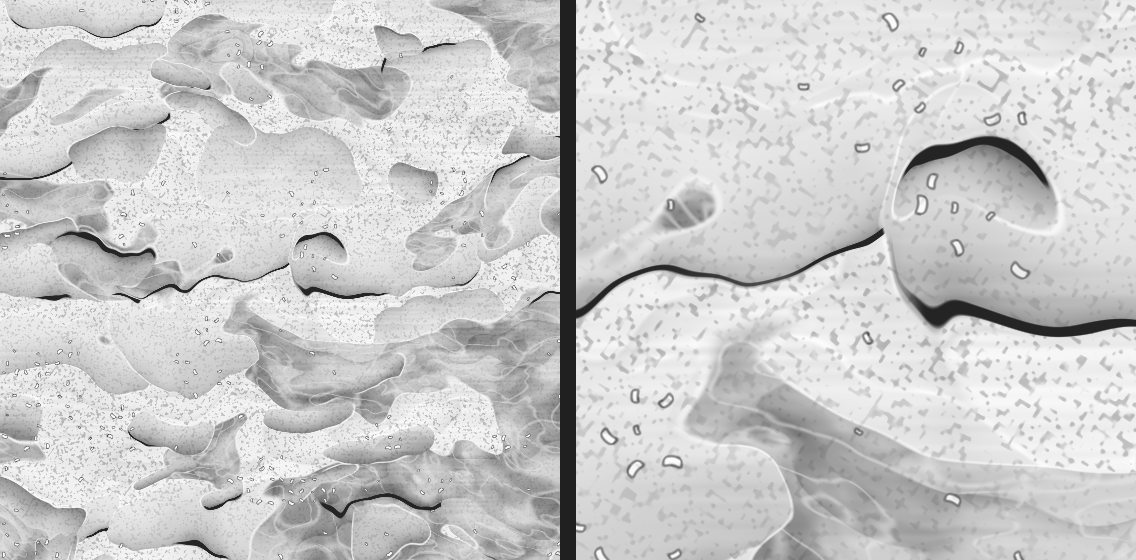
Left, the full canvas; right, a detail of the centre.
Reproduce this texture map procedurally as a WebGL 2 fragment shader.

```glsl
#version 300 es
precision highp float;
uniform vec2 u_resolution;
out vec4 fragColor;

const float GROUND = 0.94;
const float RIM_TONE = 0.98;
const float CRACK_TONE = 0.14;
const float CHIP_LINE = 0.40;
const vec2 PLATE_TONES = vec2(0.90, 0.81);
const vec2 SMEAR_TONES = vec2(0.82, 0.62);
const vec2 MOTTLE_TONES = vec2(0.55, 0.83);
const vec2 PLATE_CELL = vec2(0.30, 0.16);
const vec2 SMEAR_CELL = vec2(0.13, 0.075);
const float MOTTLE_LEVEL = 0.535;
const float LUMP = 0.022;
const float EDGE = 0.0011;
const float RIM_WIDTH = 0.0028;
const float CRACK_WIDTH = 0.0021;
const float GRAIN_SCALE = 330.0;
const float GRAIN_DEPTH = 0.20;
const float CHIP_CELL = 0.019;

struct Surface { float tone; float crack; float grain; };

float hash(vec2 p) {
    vec3 a = fract(p.xyx * 0.1031);
    a += dot(a, a.yzx + 33.33);
    return fract((a.x + a.y) * a.z);
}
vec2 hash2(vec2 p) { return vec2(hash(p), hash(p + 71.3)); }

float noise(vec2 p) {
    vec2 i = floor(p), f = fract(p);
    f = f * f * (3.0 - 2.0 * f);
    return mix(mix(hash(i), hash(i + vec2(1, 0)), f.x),
               mix(hash(i + vec2(0, 1)), hash(i + vec2(1, 1)), f.x), f.y);
}
vec2 noise2(vec2 p) { return vec2(noise(p), noise(p + 42.0)); }

float fbm(vec2 p, int octaves) {
    float sum = 0.0, weight = 0.5, total = 0.0;
    for (int k = 0; k < octaves; k++) {
        sum += weight * noise(p);
        total += weight;
        weight *= 0.5;
        p = mat2(1.6, 1.2, -1.2, 1.6) * p + 17.3;
    }
    return sum / total;
}

mat2 rotation(float a) { return mat2(cos(a), sin(a), -sin(a), cos(a)); }

float roundBox(vec2 p, vec2 halfSize, float radius) {
    vec2 q = abs(p) - halfSize + radius;
    return length(max(q, 0.0)) + min(max(q.x, q.y), 0.0) - radius;
}

// One at d = 0, zero beyond the width
float stroke(float d, float width) { return 1.0 - smoothstep(0.0, width, abs(d)); }

// Contour steps: sharp on one side, fading on the other
float foldShade(vec2 p) {
    float fold = fract(6.0 * fbm(p, 3));
    return smoothstep(0.0, 0.07, fold) * exp(-4.5 * fold);
}

// Overlapping lumpy flakes with a shaded side, pale rim and broken cracks
void paintFlakes(vec2 p, vec2 cell, float seed, float keep, float tilt,
                 vec2 tones, float crackShare, inout Surface s) {
    for (int k = 0; k < 25; k++) {
        vec2 id = floor(p / cell) + vec2(k % 5, k / 5) - 2.0, key = id + seed;
        if (hash(key) > keep) continue;
        vec2 place = hash2(key + 3.7), form = hash2(key + 9.1);
        vec2 r = rotation((form.x - 0.5) * tilt) * (p - (id + 0.25 + 0.5 * place) * cell);
        vec2 halfSize = cell * mix(vec2(0.32, 0.22), vec2(0.72, 0.5), form.yx);
        r.y *= 1.0 + 0.5 * (place.y - 0.5) * clamp(r.x / halfSize.x, -1.0, 1.0);
        float d = roundBox(r, halfSize, 0.9 * min(halfSize.x, halfSize.y));
        d += LUMP * (fbm(r * 24.0 + key * 5.0, 2) - 0.5);
        float across = (place.x < 0.5 ? -1.0 : 1.0) * r.y / halfSize.y;
        float inside = 1.0 - smoothstep(-EDGE, EDGE, d);
        float cover = inside * mix(0.55, 1.0, smoothstep(-0.9, 0.3, across));

        float shade = smoothstep(-1.0, 1.2, across + 1.2 * (noise(r * 22.0 + key) - 0.5));
        float fill = mix(tones.x, tones.y, shade);
        fill -= 0.10 * exp(min(d, 0.0) / 0.012) * smoothstep(0.1, 0.9, across);
        s.tone = mix(s.tone, fill, cover);
        s.grain = mix(s.grain, 0.4, cover);
        s.crack *= 1.0 - inside;
        float rim = smoothstep(0.25, 0.6, noise(r * 30.0 + key + 3.0));
        s.tone = mix(s.tone, RIM_TONE, 0.85 * rim * stroke(d - 0.001, RIM_WIDTH));

        float run = smoothstep(0.4, 0.85, noise(vec2(r.x * 13.0, dot(key, vec2(3.7, 7.1)))));
        run *= smoothstep(0.2, 0.8, across) * step(hash(key + 5.3), crackShare);
        float width = CRACK_WIDTH * run * (0.5 + noise(r * 60.0)), depth = d + 0.003;
        float line = smoothstep(0.0, 0.4, run) * stroke(max(abs(depth) - width, 0.0), 0.0014);
        float halo = 0.4 * run * exp(-abs(depth) / (depth > 0.0 ? 0.003 : 0.011));
        s.crack = max(s.crack, max(line, halo));
    }
}

// Grey patches with pale veins and one-sided folds
void paintMottle(vec2 p, inout Surface s) {
    float level = fbm(p * vec2(4.6, 8.0) + 5.2, 3) - MOTTLE_LEVEL;
    float cover = smoothstep(-0.007, 0.007, level);
    float body = smoothstep(0.2, 0.72, fbm(p * vec2(14.0, 24.0) + 31.0, 4));
    float fill = mix(MOTTLE_TONES.x, MOTTLE_TONES.y, body);
    fill -= 0.16 * foldShade(p * vec2(5.0, 9.0) + 60.0);
    for (float scale = 1.0; scale < 3.0; scale++) {
        float vein = fbm(rotation(0.3) * p * vec2(12.0, 22.0) * scale + 90.0, 2) - 0.5;
        fill = mix(fill, 0.90, 0.5 * stroke(vein, 0.05));
    }
    s.tone = mix(s.tone, fill, 0.92 * cover);
    s.grain = mix(s.grain, 0.3, cover);
    s.tone = mix(s.tone, RIM_TONE, 0.7 * stroke(level, 0.013));
}

// Tiny pale chips with dark outlines, gathered in clusters
void paintChips(vec2 p, inout Surface s) {
    vec2 id = floor(p / CHIP_CELL);
    float cluster = smoothstep(0.62, 0.9, noise(id * 0.17 + 40.0));
    if (hash(id + 90.0) > 0.012 + 0.4 * cluster) return;
    vec2 r = p - (id + 0.3 + 0.4 * hash2(id + 13.0)) * CHIP_CELL;
    r = rotation(6.28 * hash(id + 27.0)) * r;
    float size = mix(0.0022, 0.0055, hash(id + 51.0));
    float d = roundBox(r + vec2(0.0, 50.0 * r.x * r.x), size * vec2(1.0, 0.5), 0.4 * size);
    s.tone = mix(s.tone, RIM_TONE, 1.0 - smoothstep(-EDGE, EDGE, d));
    s.tone = mix(s.tone, CHIP_LINE, 0.8 * stroke(d, 0.0015));
}

void main() {
    vec2 p = gl_FragCoord.xy / min(u_resolution.x, u_resolution.y);
    vec2 q = p + 0.10 * (noise2(p * 4.0) - 0.5) + 0.05 * (noise2(p * 9.0) - 0.5);
    q += 0.025 * (noise2(p * 16.0 + 7.0) - 0.5);
    float ground = GROUND + 0.06 * (fbm(q * vec2(7.0, 14.0), 3) - 0.5);
    ground -= 0.09 * foldShade(q * vec2(3.5, 8.0) + 20.0);
    Surface s = Surface(ground, 0.0, 1.0);
    paintFlakes(q, PLATE_CELL, 11.0, 0.8, 0.35, PLATE_TONES, 0.6, s);
    paintMottle(q, s);
    paintFlakes(q, SMEAR_CELL, 47.0, 0.2, 0.9, SMEAR_TONES, 0.3, s);
    paintChips(p, s);

    // Fine grain and faint horizontal scratches
    s.tone -= GRAIN_DEPTH * s.grain * smoothstep(0.58, 0.9, noise(rotation(0.6) * p * GRAIN_SCALE));
    float scratches = noise(p * vec2(7.0, 260.0)) - 0.5;
    s.tone += 0.06 * scratches * smoothstep(0.5, 0.75, noise(p * vec2(4.0, 9.0) + 80.0));
    s.tone = mix(s.tone, CRACK_TONE, s.crack);
    fragColor = vec4(vec3(clamp(s.tone, 0.0, 1.0)), 1.0);
}
```
